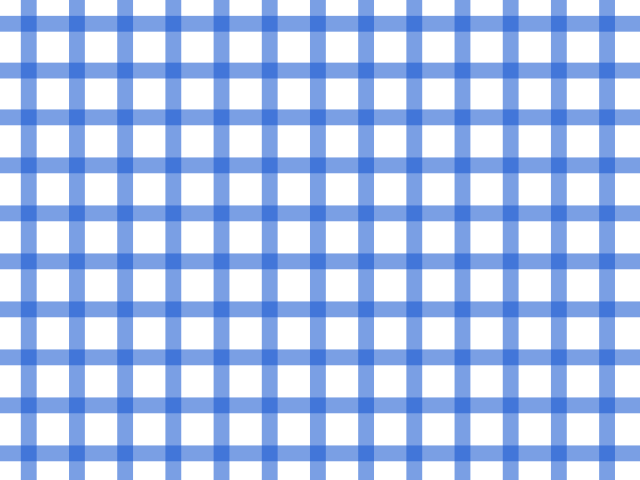
This pattern is drawn by a WebGL 1 fragment shader. Its source:

```glsl
precision highp float;

uniform vec2 u_resolution;

// Distance to the nearest band centre; bands past crowdFrom sit slightly closer together
float bandDistance(float coord, float first, float spacing, float crowdFrom, float crowding) {
  float index = floor((coord - first) / spacing + 0.5);
  float centre = first + index * spacing - crowding * max(index - crowdFrom, 0.0);
  return abs(coord - centre);
}

// Coverage of a band with edges softened over one pixel
float bandCoverage(float dist, float width, float pixel) {
  return clamp((0.5 * width - dist) / pixel + 0.5, 0.0, 1.0);
}

// Lay a translucent dye over the cloth
vec3 applyDye(vec3 cloth, vec3 dye, float opacity) {
  return mix(cloth, dye, opacity);
}

void main() {
  // Units of canvas height
  float pixel = 1.0 / u_resolution.y;
  vec2 position = gl_FragCoord.xy * pixel;

  const vec3 white = vec3(1.0);
  const vec3 blueDye = vec3(0.10, 0.35, 0.82);
  const float dyeOpacity = 0.58;
  const float bandWidth = 0.033;

  // Thirteen columns and ten rows
  float columnDistance = bandDistance(position.x, 0.0599, 0.1004, 0.0, 0.0);
  float rowDistance = bandDistance(position.y, 0.0555, 0.1, 7.0, 0.0025);
  float column = bandCoverage(columnDistance, bandWidth, pixel);
  float row = bandCoverage(rowDistance, bandWidth, pixel);

  // Overlapping translucent bands darken at the crossings
  vec3 color = applyDye(white, blueDye, dyeOpacity * column);
  color = applyDye(color, blueDye, dyeOpacity * row);

  gl_FragColor = vec4(color, 1.0);
}
```
